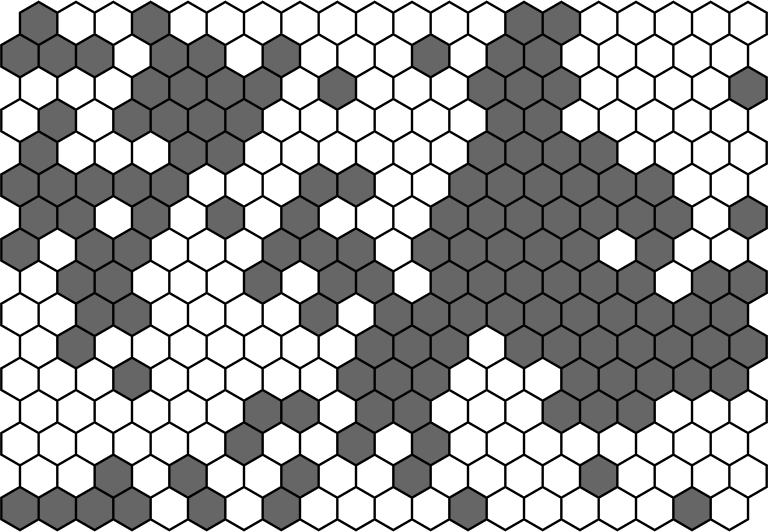
A Shadertoy shader for this pattern:

```glsl
// Honeycomb of black-outlined hexagons, filled grey or white in loose random clusters.

const vec2 CELLS = vec2(20.0, 16.0);      // hexagons across and down
const float ROW_STEP = 0.8660254;         // row spacing, in hexagon widths
const float RADIUS = 0.5773503;           // centre to corner
const float CANVAS_WIDTH = 20.57;         // canvas width, in hexagon widths
const float LINE_WIDTH = 0.064;
const float CLUSTERING = 0.6;             // 0 = independent cells, 1 = smooth patches
const vec3 WHITE = vec3(1.0);
const vec3 GREY = vec3(0.4);
const vec3 INK = vec3(0.0);

float hash(vec2 p) {
    vec3 q = fract(vec3(p.xyx) * 0.1031);
    q += dot(q, q.yzx + 33.33);
    return fract((q.x + q.y) * q.z);
}

float valueNoise(vec2 p) {
    vec2 i = floor(p);
    vec2 f = smoothstep(0.0, 1.0, fract(p));
    float low = mix(hash(i), hash(i + vec2(1.0, 0.0)), f.x);
    float high = mix(hash(i + vec2(0.0, 1.0)), hash(i + 1.0), f.x);
    return mix(low, high, f.y);
}

// Signed distance to a pointy-top hexagon of width 1.
float hexDistance(vec2 p) {
    p = abs(p);
    return max(p.x, dot(p, vec2(0.5, ROW_STEP))) - 0.5;
}

// Odd rows are shifted by half a hexagon.
float rowShift(float row) {
    return 0.5 * mod(row, 2.0);
}

vec2 cellCentre(vec2 cell) {
    return vec2(cell.x + 0.5 + rowShift(cell.y), cell.y * ROW_STEP + RADIUS);
}

vec3 cellColour(vec2 cell, float clustering) {
    float patches = valueNoise(cellCentre(cell) * 0.37 + 41.0);
    float level = mix(hash(cell + 17.0), patches, clustering);
    return level < 0.51 ? GREY : WHITE;
}

void mainImage(out vec4 fragColor, in vec2 fragCoord) {
    // Centre the block of cells on the canvas
    float pixel = CANVAS_WIDTH / iResolution.x;
    vec2 blockSize = vec2(CELLS.x + 0.5, (CELLS.y - 1.0) * ROW_STEP + 2.0 * RADIUS);
    vec2 p = (fragCoord - 0.5 * iResolution.xy) * pixel + 0.5 * blockSize;

    // Closest cell in each of the three nearest rows
    vec3 colour = WHITE;
    float edge = 1e3;
    float nearRow = floor((p.y - RADIUS) / ROW_STEP + 0.5);
    for (float k = -1.0; k <= 1.0; k++) {
        float row = clamp(nearRow + k, 0.0, CELLS.y - 1.0);
        float column = clamp(floor(p.x - rowShift(row)), 0.0, CELLS.x - 1.0);
        vec2 cell = vec2(column, row);
        float d = hexDistance(p - cellCentre(cell));
        if (d < 0.0) colour = cellColour(cell, CLUSTERING);
        edge = min(edge, abs(d));
    }

    // Outlines, smoothed over one pixel
    float ink = clamp((0.5 * LINE_WIDTH - edge) / pixel + 0.5, 0.0, 1.0);
    fragColor = vec4(mix(colour, INK, ink), 1.0);
}
```
